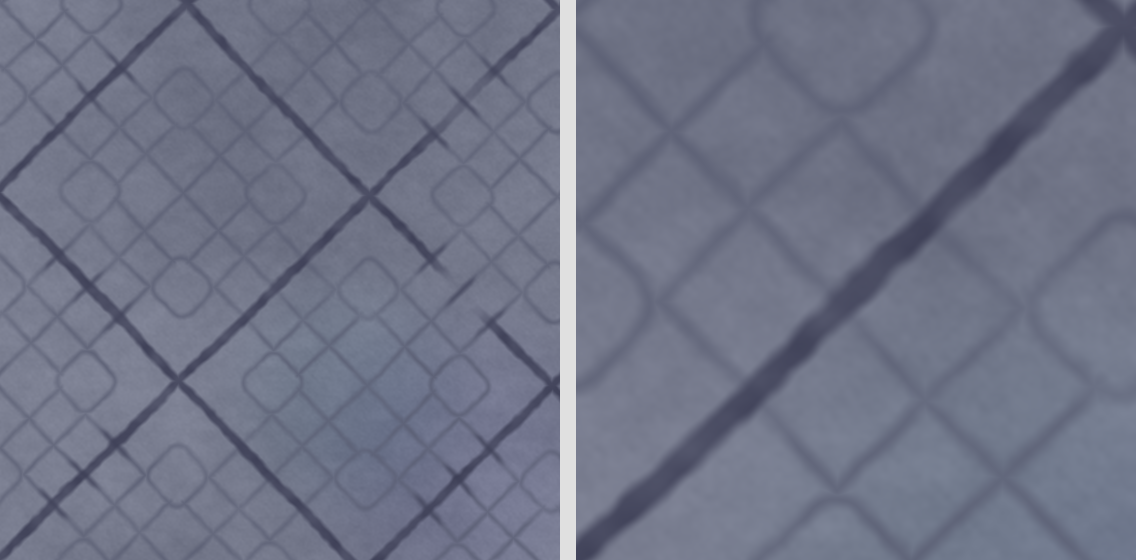
Left, the full canvas; right, a detail of the centre.
This texture is drawn by a three.js fragment shader. Its source:

```glsl
// Blue-grey sheet with a slanted lattice of dark bands; every diamond holds four
// rounded squares linked by thin lines. One folded quarter of a diamond is drawn
// with distance functions, then worn and shaded with value noise.
#define ORIGIN vec2(0.332, 0.008)      // a lattice node, measured from the top left
#define SIDE_A vec2(0.328, 0.341)      // diamond side, down and right
#define SIDE_B vec2(-0.339, 0.333)     // diamond side, down and left
#define SIDE_LENGTH 0.473
#define BAND_HALF 0.0076
#define LINE_HALF 0.0040
#define SQUARE_HALF 0.092
#define SQUARE_ROUND 0.046
#define LINK_OFFSET 0.087              // links beside a square, from its centre
#define GROUND vec3(0.460, 0.476, 0.548)
#define LINE_COLOR vec3(0.358, 0.374, 0.456)
#define BAND_COLOR vec3(0.250, 0.257, 0.347)

varying vec2 vUv;

float hash(vec2 p) {
  vec3 q = fract(vec3(p.xyx) * 0.1031);
  q += dot(q, q.yzx + 33.33);
  return fract((q.x + q.y) * q.z);
}

float noise(vec2 p) {
  vec2 i = floor(p), f = fract(p);
  f = f * f * (3.0 - 2.0 * f);
  return mix(mix(hash(i), hash(i + vec2(1.0, 0.0)), f.x),
             mix(hash(i + vec2(0.0, 1.0)), hash(i + 1.0), f.x), f.y);
}

float fbm(vec2 p) {
  float sum = 0.0, gain = 0.5;
  for (int i = 0; i < 4; i++) {
    sum += gain * noise(p);
    p = p * 2.03 + 17.1;
    gain *= 0.5;
  }
  return sum / 0.9375;
}

// Soft round spot, 1 at its centre
float spot(vec2 p, vec2 center, float radius) {
  return 1.0 - smoothstep(0.2 * radius, radius, length(p - center));
}

// Distance to a segment at constant x, from y = lo to y = hi
float segment(vec2 p, float x, float lo, float hi) {
  return length(vec2(p.x - x, p.y - clamp(p.y, lo, hi)));
}

float roundedSquare(vec2 p) {
  vec2 d = abs(p) - SQUARE_HALF + SQUARE_ROUND;
  return length(max(d, 0.0)) + min(max(d.x, d.y), 0.0) - SQUARE_ROUND;
}

// Links that run in one direction of the folded diamond
float links(vec2 p) {
  float inner = 0.25 - LINK_OFFSET, outer = 0.25 + LINK_OFFSET;
  float d = segment(p, 0.0, 0.0, 0.5);
  d = min(d, segment(p, 0.2, 0.0, inner));
  d = min(d, segment(p, outer, 0.0, inner));
  return min(d, segment(p, inner, outer, 0.5));
}

float ink(float d, float halfWidth, float blur) {
  return 1.0 - smoothstep(halfWidth - blur, halfWidth + blur, d);
}

void main() {
  vec2 q = vec2(vUv.x, 1.0 - vUv.y);

  // Lattice coordinates with a slight hand-made wobble
  vec2 wobble = vec2(noise(q * 9.0), noise(q * 9.0 + 41.0)) - 0.5;
  wobble += 0.4 * (vec2(noise(q * 75.0), noise(q * 75.0 + 23.0)) - 0.5);
  vec2 r = q - ORIGIN + 0.006 * wobble;
  float area = SIDE_A.x * SIDE_B.y - SIDE_A.y * SIDE_B.x;
  vec2 lattice = vec2(r.x * SIDE_B.y - r.y * SIDE_B.x,
                      r.y * SIDE_A.x - r.x * SIDE_A.y) / area;
  vec2 p = abs(fract(lattice) - 0.5);

  // Distances, the last two in canvas units
  float edge = 0.5 - max(p.x, p.y);
  float lineDist = min(min(links(p), links(p.yx)), abs(roundedSquare(p - 0.25)));
  lineDist *= SIDE_LENGTH;
  float bandDist = edge * SIDE_LENGTH;

  // Cloudy, finely grained ground, slightly bluer toward the lower right
  float clouds = fbm(q * 3.2 + 5.0) - 0.5;
  float patches = fbm(q * 9.0 + 31.0) - 0.5;
  float grain = fbm(q * vec2(38.0, 54.0)) - 0.5;
  float fiber = noise(vec2(q.x + q.y, (q.y - q.x) * 2.5) * 60.0) - 0.5;
  float speck = noise(q * 170.0) + noise(q * 240.0 + 9.0) - 1.0;
  vec3 color = GROUND + 0.085 * clouds + 0.050 * patches + 0.042 * grain;
  color += 0.012 * fiber + 0.012 * speck;
  color += 0.022 * spot(q, vec2(0.08, 0.72), 0.50);
  color -= 0.030 * spot(q, vec2(0.62, 0.08), 0.60);
  color += vec3(-0.020, 0.000, 0.000) * spot(q, vec2(0.62, 0.70), 0.28);
  color += vec3(-0.016, -0.020, 0.006) * spot(q, vec2(0.84, 0.84), 0.38);

  // Thin soft lines, darkened in places where they meet a band
  float lineWear = 0.32 + 0.36 * noise(q * 12.0 + 7.0) + 0.28 * noise(q * 48.0);
  float stub = 1.0 - smoothstep(0.045, 0.100, edge);
  stub *= smoothstep(0.35, 0.80, noise(q * 6.0 + 3.0) + 0.4 * spot(q, vec2(0.80, 0.86), 0.3));
  vec3 lineColor = mix(LINE_COLOR, BAND_COLOR, 0.7 * stub);
  float line = ink(lineDist, LINE_HALF + 0.0006 * stub, 0.0050);
  color -= 0.010 * ink(lineDist, 0.006, 0.008);
  color = mix(color, lineColor, line * mix(lineWear, 0.85, stub));

  // Dark bands with ragged width and rubbed stretches
  float bandHalf = BAND_HALF * (0.68 + 0.35 * noise(q * 16.0) + 0.35 * noise(q * 85.0));
  float rubbed = max(0.95 * spot(q, vec2(0.835, 0.518), 0.105),
                     0.60 * spot(q, vec2(0.835, 0.190), 0.120));
  float band = ink(bandDist, bandHalf, 0.0046);
  float bandWear = (0.68 + 0.32 * noise(q * 50.0)) * (1.0 - rubbed);
  color = mix(color, BAND_COLOR + 0.05 * grain, band * bandWear);

  gl_FragColor = vec4(color, 1.0);
}
```
